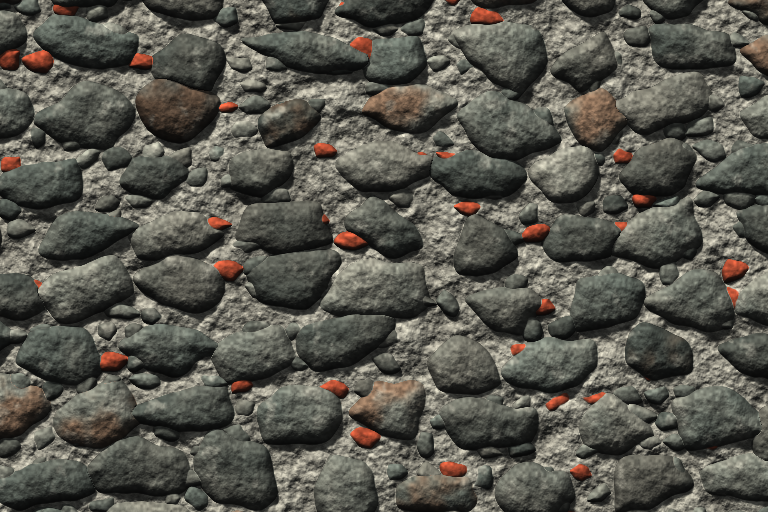
This texture is drawn by a Shadertoy shader. Its source:

```glsl
// Sunlit rubble stone wall: rough grey fieldstones, pale mortar and red brick chips.

const vec3 SUN_DIR = vec3(-0.34, 0.74, 0.58);
const vec3 MORTAR = vec3(0.60, 0.59, 0.55);
const vec3 SLATE = vec3(0.30, 0.325, 0.305);
const vec3 GRANITE = vec3(0.45, 0.445, 0.41);
const vec3 RUST = vec3(0.40, 0.32, 0.26);
const vec3 BRICK = vec3(0.62, 0.27, 0.18);
const vec2 STONE_CELL = vec2(0.195, 0.118);
const vec2 CHIP_CELL = vec2(0.062, 0.046);

float hash(vec2 p) {
    return fract(sin(dot(p, vec2(127.1, 311.7))) * 43758.5453);
}

vec2 hash2(vec2 p) {
    return vec2(hash(p), hash(p + 19.7));
}

float noise(vec2 p) {
    vec2 i = floor(p), f = fract(p);
    f = f * f * (3.0 - 2.0 * f);
    return mix(mix(hash(i), hash(i + vec2(1, 0)), f.x),
               mix(hash(i + vec2(0, 1)), hash(i + vec2(1, 1)), f.x), f.y);
}

float fbm(vec2 p) {
    float sum = 0.0, amp = 0.5;
    for (int i = 0; i < 4; i++) {
        sum += amp * noise(p);
        p = mat2(1.6, 1.2, -1.2, 1.6) * p + 7.3;
        amp *= 0.5;
    }
    return sum;
}

// Rounded irregular polygon: 1 on the outline, smaller inside
float polygonNorm(vec2 q, vec2 id) {
    float sum = 0.0;
    for (int k = 0; k < 6; k++) {
        vec2 r = hash2(id + float(k) * 3.1);
        float a = (float(k) + 0.75 * r.x) * 1.0472;
        float side = max(dot(q, vec2(cos(a), sin(a))) / mix(0.78, 1.05, r.y), 0.0);
        sum += pow(side, 9.0);
    }
    return pow(sum, 1.0 / 9.0);
}

// Stones laid in shifted courses: x = depth inside, y = stone hash, z = face tilt
vec3 stoneLayer(vec2 p, vec2 cell, float share, float seed) {
    vec3 best = vec3(-1.0, 0.0, 0.0);
    vec2 g = p / cell;
    for (int j = -1; j <= 1; j++) {
        float row = floor(g.y) + float(j);
        float shift = hash(vec2(row, seed)) * 5.0;
        for (int i = -1; i <= 1; i++) {
            vec2 slot = vec2(floor(g.x + shift) + float(i), row);
            vec2 id = slot + seed;
            float pick = hash(id + 41.3);
            if (pick > share) continue;
            vec2 center = (slot - vec2(shift, 0.0) + 0.5 + 0.26 * (hash2(id) - 0.5)) * cell;
            vec2 size = cell * mix(vec2(0.38, 0.42), vec2(0.61, 0.60), hash2(id + 7.7));
            float a = 0.5 * (hash(id + 3.3) - 0.5);
            vec2 q = mat2(cos(a), sin(a), -sin(a), cos(a)) * (p - center) / size;
            if (dot(q, q) > 2.2) continue;
            float depth = (1.0 - polygonNorm(q, id)) * size.y;
            vec2 lean = hash2(id + 5.9) - 0.5;
            if (depth > best.x) best = vec3(depth, hash(id + 11.9), dot(q, lean));
        }
    }
    return best;
}

// Relief of the wall: x = height, y = stone cover, z = chip cover, w = hash
vec4 wallSurface(vec2 p) {
    float grain = fbm(p * 48.0);
    float lumps = fbm(p * 15.0 + 4.0);
    vec2 bend = vec2(noise(p * 3.0), noise(p * 3.0 + 31.0)) - 0.5;
    vec2 ragged = vec2(noise(p * 26.0), noise(p * 26.0 + 57.0)) - 0.5;
    vec2 w = p + 0.05 * bend + 0.012 * ragged;
    vec3 stone = stoneLayer(w, STONE_CELL, 1.0, 13.0);
    vec3 chip = stoneLayer(w, CHIP_CELL, 0.5, 71.0);
    float mortarH = 0.004 + 0.034 * lumps + 0.014 * (grain - 0.5);
    float stoneH = 0.052 * (1.0 - exp(-max(stone.x, 0.0) / 0.011)) + 0.018 * stone.z
                 + 0.012 * (lumps - 0.5) + 0.010 * (grain - 0.5) + min(stone.x, 0.0);
    float chipH = 0.032 * (1.0 - exp(-max(chip.x, 0.0) / 0.005)) + 0.008 * chip.z
                + 0.005 * (grain - 0.5) + min(chip.x, 0.0);
    float base = max(mortarH, chipH);
    float stoneCover = smoothstep(-0.002, 0.002, stoneH - base);
    float chipCover = smoothstep(-0.001, 0.002, chipH - mortarH) * (1.0 - stoneCover);
    return vec4(max(stoneH, base), stoneCover, chipCover, stoneCover > 0.5 ? stone.y : chip.y);
}

vec3 stoneColor(vec2 p, float id) {
    float blotch = fbm(p * 13.0 + id * 40.0);
    vec3 c = mix(SLATE, GRANITE, clamp(fract(id * 7.3) + 1.2 * (blotch - 0.5), 0.0, 1.0));
    c = mix(c, RUST, step(0.86, id) * smoothstep(0.3, 0.6, blotch));
    float lichen = smoothstep(0.56, 0.74, fbm(p * 34.0 + 9.0));
    return mix(c * mix(0.72, 1.12, fract(id * 13.7)), MORTAR, 0.45 * lichen);
}

// Fraction of sunlight that clears the neighbouring relief
float sunVisibility(vec2 p, float height, vec3 sun) {
    float lit = 1.0;
    for (int i = 1; i <= 6; i++) {
        float t = 0.010 * float(i);
        float clearance = height + sun.z * t - wallSurface(p + sun.xy * t).x;
        lit = min(lit, smoothstep(-0.004, 0.002, clearance));
    }
    return lit;
}

void mainImage(out vec4 fragColor, in vec2 fragCoord) {
    vec2 p = fragCoord / iResolution.y + 2.0;
    vec3 sun = normalize(SUN_DIR);
    float e = 0.002;
    vec4 s = wallSurface(p);
    vec2 slope = vec2(wallSurface(p + vec2(e, 0)).x, wallSurface(p + vec2(0, e)).x) - s.x;
    vec3 normal = normalize(vec3(-slope / e, 1.0));

    // Materials
    vec3 chipColor = s.w > 0.83 ? BRICK : stoneColor(p, s.w * 0.8) * 1.1;
    vec3 albedo = mix(MORTAR, chipColor, s.z);
    albedo = mix(albedo, stoneColor(p, s.w), s.y);
    albedo *= 0.78 + 0.44 * noise(p * 170.0);

    // Sun, sky and crevice shading
    float direct = max(dot(normal, sun), 0.0) * sunVisibility(p, s.x, sun);
    float open = smoothstep(-0.005, 0.036, s.x);
    float sky = (0.20 + 0.16 * normal.y + 0.12 * normal.z) * mix(0.35, 1.0, open);
    vec3 color = albedo * (sky * vec3(0.97, 1.0, 1.0) + 1.02 * direct * vec3(1.02, 1.0, 0.96));
    fragColor = vec4(clamp(color + 0.015, 0.0, 1.0), 1.0);
}
```
